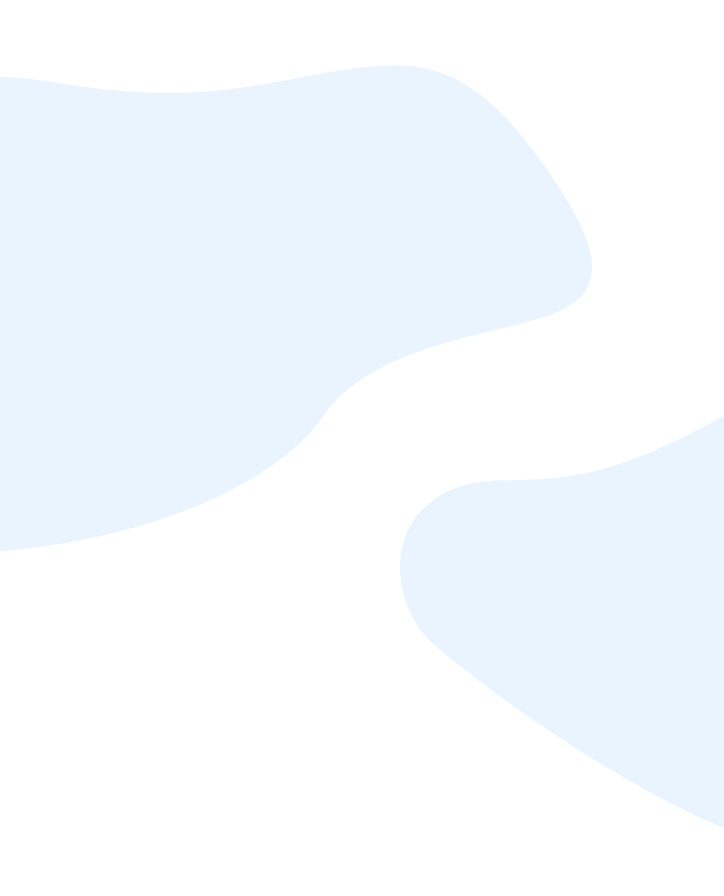
Write a Shadertoy shader that draws this background.

```glsl
// Path state: sample position, pen position, nearest squared distance, inside sign
vec2 samplePos, pen;
float nearest = 1e9, side = 1.0;

// Straight edge: update the distance and the even-odd crossing sign
void lineTo(vec2 end) {
    vec2 edge = end - pen, rel = samplePos - pen;
    vec2 gap = rel - edge * clamp(dot(rel, edge) / dot(edge, edge), 0.0, 1.0);
    nearest = min(nearest, dot(gap, gap));
    if ((pen.y > samplePos.y) != (end.y > samplePos.y)
        && rel.x < edge.x * rel.y / edge.y) side = -side;
    pen = end;
}

// Cubic Bezier from the pen, flattened into short edges
void curveTo(float bx, float by, float cx, float cy, float dx, float dy) {
    vec2 a = pen, b = vec2(bx, by), c = vec2(cx, cy), d = vec2(dx, dy);
    for (int i = 1; i <= 20; i++) {
        float t = float(i) / 20.0, s = 1.0 - t;
        lineTo(s*s*s*a + 3.0*s*s*t*b + 3.0*s*t*t*c + t*t*t*d);
    }
}

void mainImage(out vec4 fragColor, in vec2 fragCoord) {
    // Artboard of 620 by 767 units, y pointing down
    vec2 uv = fragCoord / iResolution.xy;
    samplePos = vec2(uv.x, 1.0 - uv.y) * vec2(620.0, 767.0);

    // Upper left blob
    pen = vec2(0.0, 66.0);
    curveTo(40.0, 66.0, 75.0, 79.5, 145.0, 79.5);
    curveTo(225.0, 79.5, 280.0, 56.0, 340.0, 56.0);
    curveTo(398.0, 56.0, 435.0, 98.0, 467.0, 143.0);
    curveTo(492.0, 179.0, 507.0, 207.0, 507.0, 229.0);
    curveTo(507.0, 262.0, 472.0, 271.0, 430.0, 281.0);
    curveTo(382.0, 293.0, 318.0, 306.0, 281.0, 350.0);
    curveTo(238.0, 418.0, 120.0, 462.0, 0.0, 472.0);
    curveTo(-90.0, 480.0, -90.0, 66.0, 0.0, 66.0);

    // Lower right blob
    pen = vec2(620.0, 356.0);
    curveTo(572.0, 382.0, 528.0, 403.0, 481.0, 408.5);
    curveTo(455.0, 412.0, 430.0, 410.0, 412.0, 412.5);
    curveTo(374.0, 417.0, 342.5, 443.0, 342.5, 486.0);
    curveTo(342.5, 512.0, 354.0, 537.0, 375.0, 555.0);
    curveTo(450.0, 616.0, 540.0, 675.0, 620.0, 709.0);
    curveTo(720.0, 750.0, 720.0, 302.0, 620.0, 356.0);

    // Pale blue fill on white with a one-pixel soft edge
    float pixel = 620.0 / iResolution.x;
    float fill = clamp(0.5 - side * sqrt(nearest) / pixel, 0.0, 1.0);
    fragColor = vec4(mix(vec3(1.0), vec3(0.915, 0.957, 1.0), fill), 1.0);
}
```
